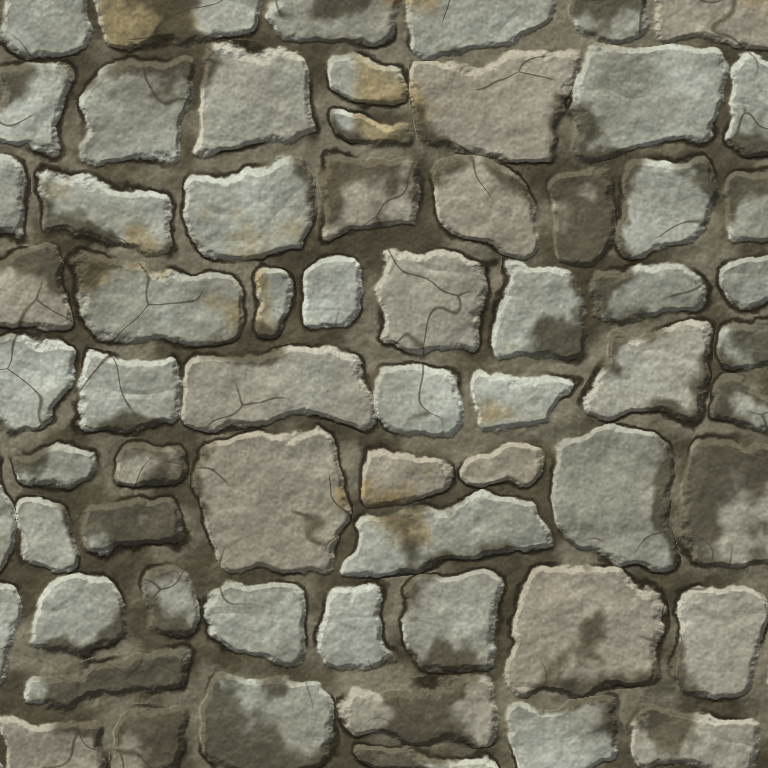
Give the GLSL for this texture, as a Shadertoy shader.

```glsl
const float COURSE = 0.23;
const float BLOCK = 0.36;
const vec3 PALE_STONE = vec3(0.65, 0.665, 0.615);
const vec3 GREY_STONE = vec3(0.525, 0.52, 0.465);
const vec3 WARM_STONE = vec3(0.56, 0.525, 0.455);
const vec3 MORTAR = vec3(0.46, 0.44, 0.37);
const vec3 DAMP_MORTAR = vec3(0.30, 0.28, 0.22);
const vec3 STAIN = vec3(0.28, 0.26, 0.205);
const vec3 CREVICE = vec3(0.17, 0.15, 0.115);
const vec3 OCHRE = vec3(0.53, 0.45, 0.28);

struct Stone { float dist; float id; };

float hash(vec2 p) {
    vec3 q = fract(p.xyx * vec3(0.1031, 0.1030, 0.0973));
    q += dot(q, q.yzx + 33.33);
    return fract((q.x + q.y) * q.z);
}

float noise(vec2 p) {
    vec2 i = floor(p), f = fract(p);
    f = f * f * (3.0 - 2.0 * f);
    return mix(mix(hash(i), hash(i + vec2(1, 0)), f.x),
               mix(hash(i + vec2(0, 1)), hash(i + vec2(1, 1)), f.x), f.y);
}

float fbm(vec2 p) {
    float sum = 0.0, amp = 0.5;
    for (int i = 0; i < 5; i++) {
        sum += amp * noise(p);
        p = mat2(1.62, 1.22, -1.22, 1.62) * p + 17.3;
        amp *= 0.5;
    }
    return sum;
}

vec2 warp(vec2 p, float freq, float amount) {
    return p + amount * (vec2(noise(p * freq), noise(p * freq + 31.7)) - 0.5);
}

// Gap between nearest and second nearest feature point: zero on cell borders
float cellBorder(vec2 p) {
    vec2 cell = floor(p);
    float near = 9.0, next = 9.0;
    for (int y = -1; y <= 1; y++)
    for (int x = -1; x <= 1; x++) {
        vec2 c = cell + vec2(x, y);
        float d = distance(p, c + vec2(hash(c), hash(c + 57.0)));
        next = min(next, max(near, d));
        near = min(near, d);
    }
    return next - near;
}

float jitteredEdge(float k, float seed) {
    return k + 0.4 * (hash(vec2(k, seed)) - 0.5);
}

// Low edge, high edge and index of the jittered interval holding x
vec3 span(float x, float seed) {
    float k = floor(x);
    if (x < jitteredEdge(k, seed)) k -= 1.0;
    else if (x >= jitteredEdge(k + 1.0, seed)) k += 1.0;
    return vec3(jitteredEdge(k, seed), jitteredEdge(k + 1.0, seed), k);
}

// Courses of blocks, split at random into smaller rounded stones
Stone stoneAt(vec2 p) {
    float ragged = 0.034 * (fbm(p * 24.0) - 0.48);
    p += 0.011 * sin(p.yx * vec2(17.0, 13.0) + 2.0 * sin(p * vec2(9.0, 7.0)));
    p = warp(p, 15.0, 0.02);
    vec3 row = span(p.y / COURSE, 7.0);
    float shift = hash(vec2(row.z, 3.0));
    vec3 col = span(p.x / BLOCK + shift, row.z + 20.0);
    vec2 lo = vec2((col.x - shift) * BLOCK, row.x * COURSE);
    vec2 hi = vec2((col.y - shift) * BLOCK, row.y * COURSE);
    float id = hash(vec2(col.z, row.z) + 40.5);
    for (int i = 0; i < 4; i++) {
        vec2 size = hi - lo;
        float chance = hash(vec2(id * 83.0, 9.0));
        bool tall = size.y > 0.13 + 0.1 * chance;
        bool wide = size.x > 0.14 + 0.18 * chance;
        if (!tall && !wide) break;
        int axis = wide && (!tall || size.x > 1.8 * size.y) ? 0 : 1;
        float cut = mix(lo[axis], hi[axis], mix(0.36, 0.64, hash(vec2(id * 57.0, 2.0))));
        bool upper = p[axis] > cut;
        if (upper) lo[axis] = cut; else hi[axis] = cut;
        id = hash(vec2(id * 91.0, upper ? 5.0 : 11.0));
    }
    vec2 halfSize = 0.5 * (hi - lo) - mix(0.005, 0.014, id);
    float radius = min(mix(0.01, 0.035, hash(vec2(id * 71.0, 4.0))), 0.8 * min(halfSize.x, halfSize.y));
    float tilt = 0.09 * (hash(vec2(id * 37.0, 6.0)) - 0.5);
    vec2 local = mat2(1.0, tilt, -tilt, 1.0) * (p - 0.5 * (lo + hi));
    vec2 q = abs(local) - halfSize + radius;
    float dist = length(max(q, 0.0)) + min(max(q.x, q.y), 0.0) - radius;
    return Stone(dist + ragged, id);
}

float relief(vec2 p, float dist) {
    float body = 1.0 - smoothstep(-0.009, 0.003, dist);
    float facets = min(cellBorder(warp(p, 18.0, 0.06) * vec2(8.0, 11.0)), 0.3);
    return body * (0.009 + 0.009 * facets * noise(p * 11.0)) + 0.021 * fbm(p * 15.0);
}

void mainImage(out vec4 fragColor, in vec2 fragCoord) {
    vec2 p = fragCoord / iResolution.y;
    Stone stone = stoneAt(p);
    float d = stone.dist;

    // Slope of the surface, lit from above
    vec2 e = vec2(0.0018, 0.0);
    float h = relief(p, d);
    vec2 slope = vec2(relief(p + e.xy, stoneAt(p + e.xy).dist),
                      relief(p + e.yx, stoneAt(p + e.yx).dist)) - h;
    float light = clamp(-dot(slope / e.x, vec2(-0.45, 0.9)), -0.9, 0.6);

    // Weathered stone faces
    float blotch = fbm(p * 10.0 + 5.0);
    float tone = 0.55 * hash(vec2(stone.id * 61.0, 8.0)) + 1.6 * (blotch - 0.48) + 0.2;
    vec3 face = mix(GREY_STONE, PALE_STONE, clamp(tone, 0.0, 1.0));
    face = mix(face, WARM_STONE, 0.7 * smoothstep(0.65, 0.95, hash(vec2(stone.id * 29.0, 3.0))));
    face = mix(face, OCHRE, 0.6 * smoothstep(0.64, 0.74, fbm(p * 6.0 + 83.0)));
    float stain = fbm(p * 9.0 + 41.0) + 0.09 * smoothstep(-0.03, 0.0, d);
    face = mix(face, STAIN, 0.8 * smoothstep(0.58, 0.68, stain));
    float crack = 1.0 - smoothstep(0.0, 0.035, cellBorder(warp(p, 25.0, 0.05) * 7.0));
    face = mix(face, STAIN, 0.7 * crack * smoothstep(0.5, 0.62, noise(p * 9.0 + 12.0)));

    // Mortar with dark crevices along the stones
    vec3 joint = mix(DAMP_MORTAR, MORTAR, smoothstep(0.36, 0.62, fbm(p * 13.0 + 19.0)));
    float crevice = 1.0 - smoothstep(0.001, 0.006, abs(d - 0.002));
    joint = mix(joint, CREVICE, 0.9 * crevice * smoothstep(0.35, 0.6, noise(p * 16.0 + 7.0)));

    vec3 color = mix(face, joint, smoothstep(-0.002, 0.002, d));
    color *= 1.0 + 0.5 * light;
    color *= 1.0 + 0.14 * (noise(p * 260.0) - 0.5);
    fragColor = vec4(clamp(color, 0.0, 1.0), 1.0);
}
```
